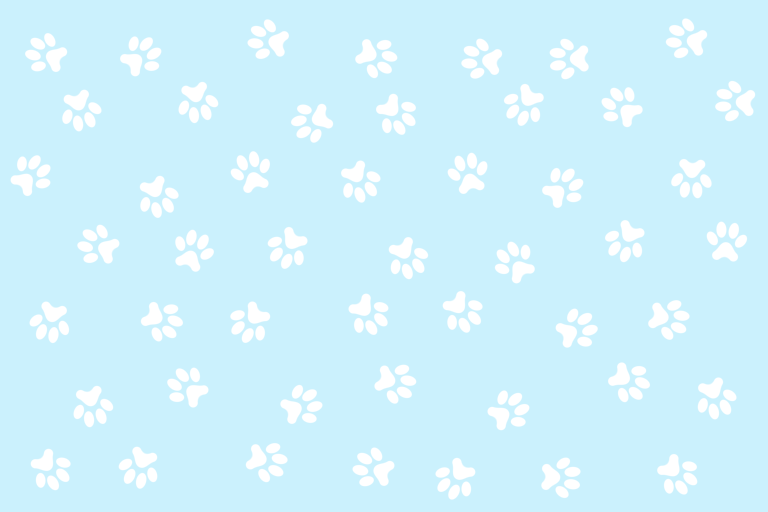
A WebGL 1 fragment shader for this pattern:

```glsl
precision highp float;
// White paw prints scattered at random angles over a flat pale blue ground.
// Prints sit on a jittered, staggered cell grid; each one is a distance
// function made of four ellipse toes and a softly merged two-lobed pad.

uniform vec2 u_resolution;

const vec3 SKY = vec3(0.797, 0.945, 0.992);
const vec3 WHITE = vec3(1.0);
const vec2 GRID = vec2(7.0, 7.0);    // prints across and up
const float MARGIN = 0.022;          // all lengths are in canvas heights
const float PAW_RADIUS = 0.039;
const float JITTER = 0.029;
const float STAGGER = 0.4;           // row offset, in cells
const float TAU = 6.2831853;

vec3 hash3(vec2 cell) {
  vec3 p = fract(vec3(cell.xyx) * vec3(0.1031, 0.1030, 0.0973) + 0.37);
  p += dot(p, p.yxz + 33.33);
  return fract((p.xxy + p.yzz) * p.zyx);
}

vec2 rotate(vec2 p, float angle) {
  float c = cos(angle), s = sin(angle);
  return vec2(c * p.x - s * p.y, s * p.x + c * p.y);
}

float ellipse(vec2 p, vec2 radii) {
  float k = length(p / radii);
  return k * (k - 1.0) / max(length(p / (radii * radii)), 0.001);
}

float capsule(vec2 p, vec2 a, vec2 b, float radius) {
  vec2 ab = b - a;
  float t = clamp(dot(p - a, ab) / dot(ab, ab), 0.0, 1.0);
  return length(p - a - ab * t) - radius;
}

float smoothMin(float a, float b, float blend) {
  float h = max(blend - abs(a - b), 0.0) / blend;
  return min(a, b) - h * h * blend * 0.25;
}

// Upright paw of about unit radius, toes pointing up.
float paw(vec2 p) {
  vec2 q = vec2(abs(p.x), p.y);
  float innerToe = ellipse(rotate(q - vec2(0.31, 0.56), 0.12), vec2(0.25, 0.40));
  float outerToe = ellipse(rotate(q - vec2(0.72, 0.08), 0.62), vec2(0.24, 0.37));
  vec2 tip = vec2(0.0, -0.36);
  vec2 lobe = vec2(0.42, -0.74);
  float nearLobe = capsule(q, tip, lobe, 0.23);
  float farLobe = capsule(q, tip, lobe * vec2(-1.0, 1.0), 0.23);
  float pad = smoothMin(nearLobe, farLobe, 0.35);
  return min(pad, min(innerToe, outerToe));
}

// Distance to the nearest print, searching the surrounding cells.
float scatteredPaws(vec2 p, vec2 canvas) {
  vec2 cellSize = (canvas - 2.0 * MARGIN) / GRID;
  vec2 home = floor((p - MARGIN) / cellSize);
  float nearest = 1.0;
  for (int j = -1; j <= 1; j++) {
    for (int i = -1; i <= 1; i++) {
      vec2 cell = home + vec2(float(i), float(j));
      vec2 inside = step(vec2(0.0), cell) * step(cell, GRID - 1.0);
      if (inside.x * inside.y < 0.5) continue;
      vec3 rnd = hash3(cell + 5.0);
      float shift = STAGGER * (mod(cell.y, 2.0) - 0.5);
      vec2 center = MARGIN + (cell + 0.5 + vec2(shift, 0.0)) * cellSize;
      center += (rnd.xy * 2.0 - 1.0) * JITTER;
      vec2 local = rotate(p - center, rnd.z * TAU) / PAW_RADIUS;
      nearest = min(nearest, paw(local) * PAW_RADIUS);
    }
  }
  return nearest;
}

void main() {
  vec2 p = gl_FragCoord.xy / u_resolution.y;
  vec2 canvas = vec2(u_resolution.x / u_resolution.y, 1.0);
  float edge = 0.75 / u_resolution.y;
  float coverage = 1.0 - smoothstep(-edge, edge, scatteredPaws(p, canvas));
  gl_FragColor = vec4(mix(SKY, WHITE, coverage), 1.0);
}
```
